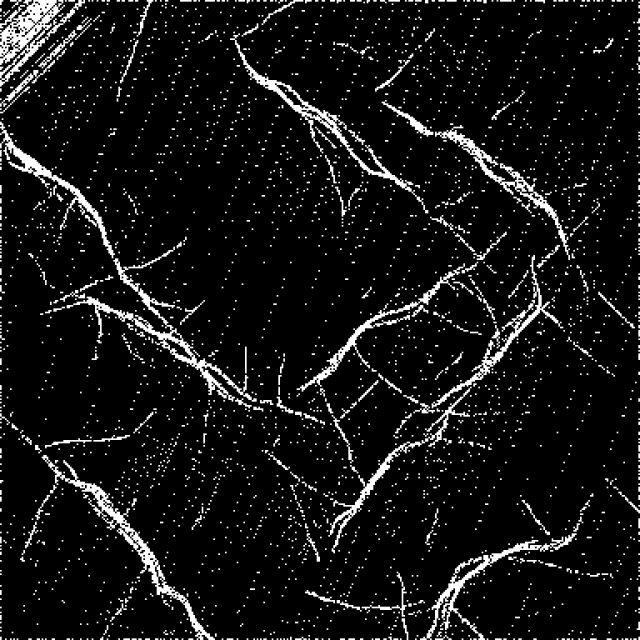
A Shadertoy shader for this texture:

```glsl
// Draws a grainy network of white cracks, braided veins and dust on black.

#define CELLS 384.0        // grain cells across the canvas
#define VEINS 9            // main veins, on a jittered 3 x 3 layout
#define STRANDS 3          // braided strands in each vein
#define TWIGS 6            // side branches of each vein
#define WANDER 0.085       // sideways drift of the veins
#define BRAID 0.030        // spread of the strands
#define DUST 0.004         // even dust density
#define DUST_CLUMP 0.050   // extra dust inside clumps
#define SCRAP_GRID 8.0     // loose scraps per side
#define SEED 3.0

const vec3 INK = vec3(1.0);
const vec3 GROUND = vec3(0.0);

float hash(vec2 p) {
    return fract(sin(dot(p, vec2(127.1, 311.7))) * 43758.5453);
}

float noise1(float x, float seed) {
    float i = floor(x), f = x - i;
    f = f * f * (3.0 - 2.0 * f);
    return mix(hash(vec2(i, seed)), hash(vec2(i + 1.0, seed)), f);
}

float noise2(vec2 p) {
    vec2 i = floor(p), f = p - i;
    f = f * f * (3.0 - 2.0 * f);
    return mix(mix(hash(i), hash(i + vec2(1, 0)), f.x),
               mix(hash(i + vec2(0, 1)), hash(i + vec2(1, 1)), f.x), f.y);
}

vec2 heading(float angle) { return vec2(cos(angle), sin(angle)); }

// Sideways drift of a path at distance t along it
float drift(float t, float seed) {
    return WANDER * (noise1(t * 7.0, seed) - 0.5)
         + 0.014 * (noise1(t * 26.0, seed + 0.5) - 0.5);
}

// Chance of ink at offset s from a line, with half width w in cells
float inkChance(float s, float w) {
    float d = abs(s) * CELLS;
    return max(smoothstep(w + 0.35, w - 0.25, d), 0.05 * exp(-d * 0.15));
}

// One vein: braided strands, then twigs that leave it
float vein(vec2 p, float id) {
    vec2 key = vec2(id, SEED);
    vec2 jitter = vec2(hash(key + 0.1), hash(key + 0.2)) - 0.5;
    vec2 mid = (vec2(mod(id, 3.0), floor(id / 3.0)) + 0.5 + 0.7 * jitter) / 3.0;
    float len = mix(0.35, 0.72, hash(key + 0.3));
    float lean = hash(key + 0.4) < 0.6 ? -0.62 : 0.78;
    float angle = lean + 0.5 * (hash(key + 0.5) - 0.5);
    vec2 dir = heading(angle), side = vec2(-dir.y, dir.x);
    vec2 start = mid - 0.5 * len * dir;
    vec2 q = vec2(dot(p - start, dir), dot(p - start, side));
    if (abs(q.y) > 0.25 || abs(q.x - 0.5 * len) > 0.5 * len + 0.2) return 0.0;

    float chance = 0.0;
    float weight = mix(0.65, 1.35, hash(key + 0.6));
    float s = q.y - drift(q.x, id);
    for (int k = 0; k < STRANDS; k++) {
        float n = id * 7.0 + float(k) + 20.0;
        float from = 0.4 * len * hash(vec2(n, 1.3));
        float to = len * mix(0.65, 1.0, hash(vec2(n, 2.3)));
        if (q.x < from || q.x > to || abs(s) > 0.06) continue;
        float taper = sqrt(sin(3.14159 * (q.x - from) / (to - from)));
        float offset = BRAID * (noise1(q.x * 14.0, n) - 0.5);
        float grain = 0.5 + 0.6 * noise1(q.x * 20.0, n + 0.7);
        chance = max(chance, grain * inkChance(s - offset, 0.4 + weight * taper));
    }
    for (int k = 0; k < TWIGS; k++) {
        float n = id * 11.0 + float(k) + 200.0;
        float at = len * (float(k) + hash(vec2(n, 1.7))) / float(TWIGS);
        float reach = mix(0.06, 0.19, hash(vec2(n, 2.7)));
        float turn = mix(0.5, 1.5, hash(vec2(n, 3.7))) * (hash(vec2(n, 4.7)) < 0.5 ? -1.0 : 1.0);
        bool ruled = k % 3 == 2;    // every third twig is a straight diagonal
        vec2 d = ruled ? heading(0.785398 * sign(turn)) : heading(angle + turn);
        vec2 r = p - start - at * dir - drift(at, id) * side;
        float t = dot(r, d);
        if (t < 0.0 || t > reach) continue;
        float u = dot(r, vec2(-d.y, d.x));
        if (abs(u) > 0.08) continue;
        if (!ruled) u -= drift(t, n) - drift(0.0, n);
        float grain = 0.4 + 0.7 * noise1(t * 32.0, n + 0.3);
        chance = max(chance, grain * inkChance(u, mix(0.9, 0.5, t / reach)));
    }
    return chance;
}

// Short loose scraps, one in most squares of a grid
float scraps(vec2 p) {
    vec2 id = floor(p * SCRAP_GRID) + 50.0;
    vec2 q = fract(p * SCRAP_GRID) - 0.5;
    q -= 0.35 * (vec2(hash(id), hash(id + 0.3)) - 0.5);
    vec2 d = heading(0.8 * (hash(id + 0.6) < 0.3 ? -1.0 : 1.0) + hash(id + 0.9) - 0.4);
    float t = dot(q, d) / SCRAP_GRID, s = dot(q, vec2(-d.y, d.x)) / SCRAP_GRID;
    if (hash(id + 1.2) > 0.6 || abs(t) > mix(0.01, 0.035, hash(id + 1.5))) return 0.0;
    return 0.65 * inkChance(s - 0.012 * (noise1(t * 50.0, id.x + id.y * 9.0) - 0.5), 0.6);
}

// Diagonal brush streaks in the upper left corner
float cornerStreaks(vec2 p) {
    vec2 q = p - vec2(0.0, 0.9);
    float across = (q.x - q.y) * 0.7071, along = (q.x + q.y) * 0.7071;
    vec2 line = vec2(floor(across * CELLS), 8.0);
    float band = 0.75 * smoothstep(0.08, 0.0, abs(across));
    float reach = mix(0.04, 0.14, hash(line + 0.5));
    return hash(line) < band && abs(along - 0.05) < reach ? 0.8 : 0.0;
}

// On or off state of one grain cell
float grainCell(vec2 cell) {
    vec2 p = (cell + 0.5) / CELLS;
    float chance = DUST + DUST_CLUMP * smoothstep(0.5, 0.9, noise2(p * 11.0 + SEED));
    vec2 rim = min(cell, CELLS - 1.0 - cell);
    if (min(rim.x, rim.y) < 0.5) chance = 0.4;
    chance = max(chance, max(scraps(p), cornerStreaks(p)));
    for (int i = 0; i < VEINS; i++) chance = max(chance, vein(p, float(i)));
    return step(hash(cell + 0.37), chance);
}

void mainImage(out vec4 fragColor, in vec2 fragCoord) {
    // Share of each grain cell under the pixel, for smooth edges
    vec2 size = CELLS / iResolution.xy;
    vec2 low = (fragCoord - 0.5) * size;
    vec2 cell = floor(low + 0.001);
    vec2 next = clamp((low + size - cell - 1.0) / size, 0.0, 1.0);
    float ink = 0.0;
    for (int k = 0; k < 4; k++) {
        vec2 o = vec2(k % 2, k / 2);
        vec2 share = mix(1.0 - next, next, o);
        float area = share.x * share.y;
        if (area > 0.002) ink += area * grainCell(cell + o);
    }
    fragColor = vec4(mix(GROUND, INK, ink), 1.0);
}
```
